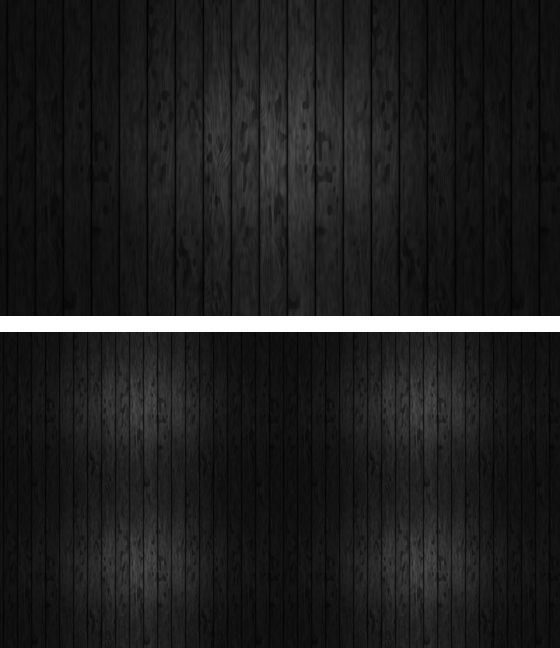
Top: one tile. Bottom: repeated 2 by 2.
This texture is drawn by a WebGL 2 fragment shader. Its source:

```glsl
#version 300 es
precision highp float;

uniform vec2 u_resolution;
out vec4 fragColor;

// Layout, in planks
const float PLANKS = 20.0;
const float FIRST_SEAM = 0.26;
const float DISTINCT_PLANKS = 8.0;
const float SEAM_HALF_WIDTH = 0.022;
const float SHADOW_WIDTH = 0.075;

// Light across the canvas
const vec2 LIGHT_CENTRE = vec2(0.5, 0.54);
const vec2 LIGHT_FALLOFF = vec2(2.1, 0.85);
const float AMBIENT = 0.052;
const float GLOW = 0.19;
const vec3 TINT = vec3(1.0, 1.0, 1.005);

// Wood; each scale is cells per plank across and whole cells down the canvas
const vec2 WAVE_SCALE = vec2(1.5, 7.0);
const vec2 FIBRE_SCALE = vec2(17.0, 26.0);
const vec2 STREAK_SCALE = vec2(8.0, 9.0);
const vec2 PORE_SCALE = vec2(13.0, 58.0);
const vec2 PATCH_SCALE = vec2(2.0, 6.0);
const vec2 FLECK_SCALE = vec2(8.0, 30.0);
const float RINGS = 7.0;
const float FIBRE_DEPTH = 0.30;
const float STREAK_DEPTH = 0.26;
const float PORE_DEPTH = 0.20;
const float RING_DEPTH = 0.22;
const float FLECK_DEPTH = 0.38;
const float TONE_SPREAD = 0.16;

const float PI = 3.14159;

// Integer hash to 0..1
float hash(ivec3 p) {
    uvec3 q = uvec3(p) * uvec3(1597u, 7919u, 3571u);
    uint h = (q.x ^ (q.y << 8) ^ (q.z << 16)) + q.x * q.y + q.z;
    h = (h ^ (h >> 16)) * 73244475u;
    h = (h ^ (h >> 15)) * 45679283u;
    h ^= h >> 16;
    return float(h & 65535u) / 65535.0;
}

// Value noise that wraps down the canvas
float grainNoise(vec2 p, vec2 scale, int seed) {
    p *= scale;
    vec2 cell = floor(p);
    vec2 f = p - cell;
    f = f * f * (3.0 - 2.0 * f);
    int x = int(cell.x) + 64;
    int y0 = int(mod(cell.y, scale.y));
    int y1 = int(mod(cell.y + 1.0, scale.y));
    float low = mix(hash(ivec3(x, y0, seed)), hash(ivec3(x + 1, y0, seed)), f.x);
    float high = mix(hash(ivec3(x, y1, seed)), hash(ivec3(x + 1, y1, seed)), f.x);
    return mix(low, high, f.y);
}

// Brightness factor of the wood inside one plank
float wood(vec2 p, int plank) {
    int seed = plank * 16 + 1;
    float wave = grainNoise(p, WAVE_SCALE, seed) - 0.5;
    vec2 bent = vec2(p.x + 0.22 * wave, p.y);

    float fibre = grainNoise(bent, FIBRE_SCALE, seed + 1) - 0.5;
    float streak = grainNoise(bent, STREAK_SCALE, seed + 2) - 0.5;
    float pore = grainNoise(bent, PORE_SCALE, seed + 3) - 0.5;

    // Arched growth rings, stronger on some planks
    float ringPhase = RINGS * (abs(p.x - 0.5) + 0.9 * wave) + streak;
    float ring = abs(fract(ringPhase) - 0.5) * 2.0 - 0.5;
    float figured = hash(ivec3(plank, 3, 5));

    // Worn dark flecks gathered in patches
    float worn = smoothstep(0.5, 0.8, grainNoise(p, PATCH_SCALE, seed + 4));
    float fleck = smoothstep(0.55, 0.8, grainNoise(bent, FLECK_SCALE, seed + 5));

    float tone = 1.0 + TONE_SPREAD * (hash(ivec3(plank, 7, 11)) - 0.5);
    float grain = FIBRE_DEPTH * fibre + STREAK_DEPTH * streak + PORE_DEPTH * pore
                + RING_DEPTH * figured * ring;
    return tone * (1.0 + grain) * (1.0 - FLECK_DEPTH * worn * fleck);
}

// Dark groove, soft shadow and faint lit edge between planks
float seam(float across, int plank) {
    float pixel = PLANKS / u_resolution.x;
    float gap = min(across, 1.0 - across);
    float groove = 1.0 - smoothstep(SEAM_HALF_WIDTH - 0.5 * pixel,
                                    SEAM_HALF_WIDTH + 0.7 * pixel, gap);
    float shadow = exp(-gap / SHADOW_WIDTH);
    float litEdge = smoothstep(0.04, 0.09, across) * (1.0 - smoothstep(0.09, 0.17, across));
    float depth = mix(0.6, 0.8, hash(ivec3(plank, 13, 17)));
    return (1.0 - depth * groove) * (1.0 - 0.38 * shadow) * (1.0 + 0.14 * litEdge);
}

// Pool of light that wraps at every edge
float lighting(vec2 uv) {
    vec2 d = sin(PI * (uv - LIGHT_CENTRE));
    return AMBIENT + GLOW * exp(-dot(LIGHT_FALLOFF, d * d));
}

void main() {
    vec2 uv = gl_FragCoord.xy / u_resolution;
    float x = uv.x * PLANKS - FIRST_SEAM;
    float across = fract(x);
    int plank = int(mod(mod(floor(x), PLANKS), DISTINCT_PLANKS));

    float value = lighting(uv) * wood(vec2(across, uv.y), plank) * seam(across, plank);
    fragColor = vec4(TINT * value, 1.0);
}
```
